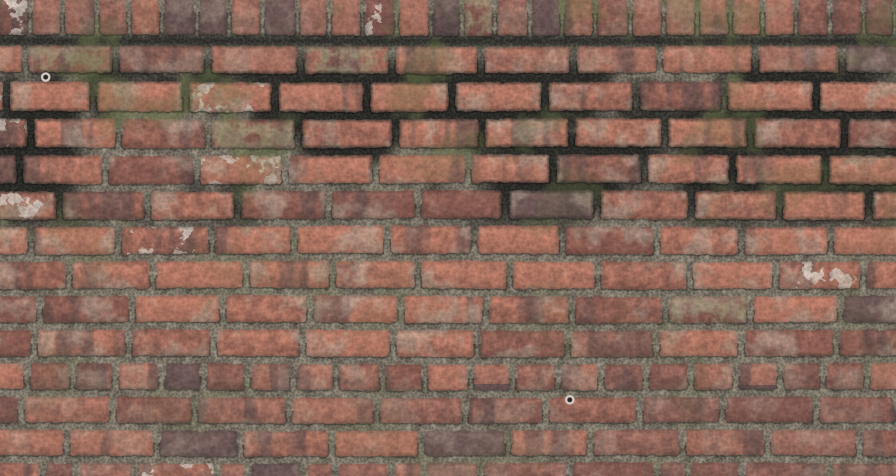
Write a WebGL 1 fragment shader that draws this texture.

```glsl
precision highp float;

// Weathered brick wall: a soldier course on top, then running courses about
// ten bricks wide that shrink slightly downwards, with one course of headers.
// Each brick is a ragged rounded box; sines and cells add soot, moss and grit.

uniform vec2 u_resolution;

// Lengths are fractions of the canvas height, measured from the top.
const float TOP_COURSE = 0.086;      // where the running courses begin
const float COURSES = 12.68;         // courses per height at the top
const float COURSE_SHRINK = 1.106;   // extra courses gained going down
const float STRETCHER = 0.1909;      // brick pitch of a running course
const float HEADER = 0.0928;         // brick pitch of the header course
const float SOLDIER = 0.0700;        // brick pitch of the top course
const float HEADER_ROW = 10.0;
const float JOINT = 0.0155;
const float CORNER = 0.006;
const float JITTER = 0.09;
const vec3 DARK_CLAY = vec3(0.54, 0.365, 0.325);
const vec3 RED_CLAY = vec3(0.71, 0.475, 0.40);
const vec3 MAUVE = vec3(0.40, 0.335, 0.335);
const vec3 DUST = vec3(0.69, 0.62, 0.56);
const vec3 MORTAR = vec3(0.49, 0.46, 0.41);
const vec3 SOOT = vec3(0.15, 0.15, 0.14);
const vec3 MOSS = vec3(0.40, 0.43, 0.27);
const vec3 LIME = vec3(0.83, 0.79, 0.75);

float hash(vec2 p) {
  vec3 q = fract(p.xyx * 0.1031);
  q += dot(q, q.yzx + 33.33);
  return fract((q.x + q.y) * q.z);
}

// Layered, warped sines, roughly -1 to 1.
float waves(vec2 p) {
  float sum = 0.0, amp = 0.5;
  for (int i = 0; i < 5; i++) {
    p = mat2(0.8, 0.6, -0.6, 0.8) * p * 1.7 + vec2(1.7, 9.2);
    sum += amp * sin(p.x + 1.6 * sin(p.y));
    amp *= 0.65;
  }
  return sum;
}

// Cellular noise: distance to the nearest scattered point.
float cells(vec2 p) {
  vec2 base = floor(p);
  float nearest = 1.5;
  for (int y = -1; y <= 1; y++) for (int x = -1; x <= 1; x++) {
    vec2 c = base + vec2(float(x), float(y));
    nearest = min(nearest, length(c + vec2(hash(c), hash(c + 57.0)) - p));
  }
  return nearest;
}

float joint(float i, float row) {
  return i + JITTER * (hash(vec2(i, row + 40.0)) - 0.5);
}

float stagger(float row) {
  float evenShift = 0.04 + 0.075 * (row - 2.0);
  float oddShift = 0.52 + 0.26 * sin(0.7 * (row - 4.0));
  return mix(evenShift, oddShift, mod(row, 2.0));
}

// Signed distance to the brick at p; also gives its id and local position.
float brick(vec2 p, out vec2 id, out vec2 local) {
  float v = p.y - TOP_COURSE + 0.0015 * sin(p.x * 4.0 + p.y * 9.0);
  float n = v * (COURSES + COURSE_SHRINK * v);
  float slope = COURSES + 2.0 * COURSE_SHRINK * v;
  bool soldier = v < 0.0;
  float row = soldier ? 0.0 : floor(n) + 1.0;
  bool header = row == HEADER_ROW;
  float pitch = soldier ? SOLDIER : (header ? HEADER : STRETCHER - 0.0006 * row);
  float x = p.x / pitch - stagger(row);
  float i = floor(x);
  if (x < joint(i, row)) i -= 1.0;
  else if (x > joint(i + 1.0, row)) i += 1.0;
  float left = joint(i, row), right = joint(i + 1.0, row);
  id = vec2(i, row);
  // A few stretchers are cut in two.
  if (!soldier && !header && hash(id + 7.0) > (row > 12.5 ? 0.5 : 0.96)) {
    float cut = mix(left, right, 0.36);
    if (x < cut) right = cut;
    else { left = cut; id.x += 0.5; }
  }
  local = vec2(x - 0.5 * (left + right), 0.0) * pitch;
  local.y = soldier ? v + 0.06 : (fract(n) - 0.5) / slope;
  vec2 size = 0.5 * vec2((right - left) * pitch, 1.0 / slope) - 0.5 * JOINT;
  if (soldier) size = vec2(size.x + 0.002, 0.048);
  if (row == 1.0) size.y -= 0.003;
  vec2 q = abs(local) - size + CORNER;
  return length(max(q, 0.0)) + min(max(q.x, q.y), 0.0) - CORNER;
}

void main() {
  vec2 p = vec2(gl_FragCoord.x, u_resolution.y - gl_FragCoord.y) / u_resolution.y;
  vec2 id, local;
  float d = brick(p, id, local);
  float grit = cells(p * 150.0), pits = cells(p * vec2(75.0, 95.0));
  float fine = waves(p * 55.0), broad = waves(p * 5.0 + 3.0);
  d += 0.0017 * fine + 0.0022 * (0.5 - pits);

  // Soot soaks the upper courses, moss gathers near the top.
  float damp = smoothstep(0.08, 0.17, p.y) * (1.0 - smoothstep(0.40, 0.54, p.y));
  damp *= smoothstep(-0.6, 0.35, broad + 0.25 * p.x - 0.1);
  damp = max(damp, 0.9 * smoothstep(0.025, 0.0, abs(p.y - TOP_COURSE)));
  float moss = smoothstep(0.15, 0.8, waves(p * 8.0 + 11.0)) * (1.0 - 0.7 * smoothstep(0.1, 0.65, p.y));

  vec3 mortar = MORTAR * (0.78 + 0.4 * grit + 0.14 * fine);
  mortar = mix(mortar, SOOT * (0.7 + 0.6 * grit), 0.92 * damp);
  mortar = mix(mortar, MOSS, 0.6 * moss);
  mortar *= 1.0 - 0.35 * smoothstep(0.006, 0.0, d) * step(0.0, local.y);

  // Fired clay varies by brick and course, with upright scorch bands.
  float tone = hash(id), odd = hash(id + 19.0), worn = hash(id + 83.0);
  float gloom = max(smoothstep(0.70, 0.86, p.y), 1.0 - smoothstep(0.09, 0.19, p.y));
  vec3 clay = mix(DARK_CLAY, RED_CLAY, smoothstep(0.0, 0.75, tone + 0.15 * fine));
  clay = mix(clay, MAUVE, max(0.4 * gloom * odd, 0.85 * step(0.94 - 0.16 * gloom, odd)));
  float band = smoothstep(0.1, 0.75, waves(vec2(p.x * 17.0, p.y * 2.5) + id * 3.1));
  clay = mix(clay, MAUVE * 0.9, 0.55 * band * step(0.4, worn));
  float dusty = smoothstep(-0.1, 0.8, waves(p * 16.0 + id * 1.7));
  clay = mix(clay, DUST, 0.6 * dusty * (1.0 - 0.5 * gloom));
  clay = mix(clay, mix(DUST, MOSS, 0.45), 0.65 * step(0.965, worn) * smoothstep(-0.5, 0.4, fine));
  float lime = step(0.95, hash(id + 131.0)) * smoothstep(0.25, 0.5, waves(p * 32.0));
  clay = mix(clay, LIME, 0.75 * lime);
  clay *= 0.88 + 0.16 * pits + 0.12 * grit + 0.07 * fine;
  clay = mix(clay, SOOT, (0.15 + 0.4 * damp) * smoothstep(-0.009, 0.0, d));
  clay = mix(clay, MOSS, 0.3 * moss);
  clay *= 1.0 - 0.1 * smoothstep(-0.02, 0.03, local.y);

  float edge = max(0.0016, 0.8 / u_resolution.y);
  vec3 color = mix(clay, mortar, smoothstep(-edge, edge, d));

  // Two small pale drain tubes with dark bores.
  for (int k = 0; k < 2; k++) {
    float r = length(p - mix(vec2(0.096, 0.162), vec2(1.197, 0.840), float(k)));
    color = mix(color, LIME, 1.0 - smoothstep(0.010 - edge, 0.010 + edge, r));
    color = mix(color, SOOT, 1.0 - smoothstep(0.005 - edge, 0.005 + edge, r));
  }
  gl_FragColor = vec4(color, 1.0);
}
```
